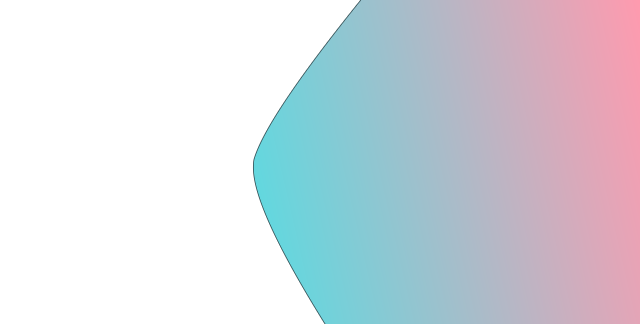
Write a Shadertoy shader that draws this background.

```glsl
// Signed horizontal-to-normal distance from a descending quadratic curve,
// positive on its right side; the curve is solved for the height of p.
float curveDistance(vec2 p, vec2 start, vec2 control, vec2 end) {
    vec2 a = start - 2.0 * control + end;
    vec2 b = 2.0 * (control - start);
    float c = start.y - p.y;
    float root = sqrt(max(b.y * b.y - 4.0 * a.y * c, 0.0));
    float t = 2.0 * c / (root - b.y);
    vec2 tangent = 2.0 * a * t + b;
    float edgeX = (a.x * t + b.x) * t + start.x;
    return (p.x - edgeX) * abs(tangent.y) / length(tangent);
}

// Rounded wedge: upper flank, tight nose, lower flank
float wedgeDistance(vec2 p) {
    vec2 noseTop = vec2(0.782, 0.510);
    vec2 noseBottom = vec2(0.7795, 0.482);
    if (p.y > noseTop.y)
        return curveDistance(p, vec2(1.110, 1.0), vec2(0.8215, 0.641), noseTop);
    if (p.y > noseBottom.y)
        return curveDistance(p, noseTop, vec2(0.7795, 0.502), noseBottom);
    return curveDistance(p, noseBottom, vec2(0.7795, 0.355), vec2(1.0, 0.0));
}

float coverage(float d) {
    return clamp(d * iResolution.y + 0.5, 0.0, 1.0);
}

void mainImage(out vec4 fragColor, in vec2 fragCoord) {
    vec2 p = fragCoord / iResolution.xy * vec2(1.969, 1.0);
    float d = wedgeDistance(p);

    // Slanted blend from aqua to pink
    float blend = clamp(dot(p, vec2(0.763, 0.176)) - 0.679, 0.0, 1.0);
    vec3 fill = mix(vec3(0.387, 0.845, 0.873), vec3(1.0, 0.605, 0.685), blend);

    // White ground, hairline outline, then the filled wedge
    float halfLine = 0.0012;
    vec3 color = mix(vec3(1.0), vec3(0.18, 0.29, 0.31), coverage(d + halfLine));
    color = mix(color, fill, coverage(d - halfLine));
    fragColor = vec4(color, 1.0);
}
```
